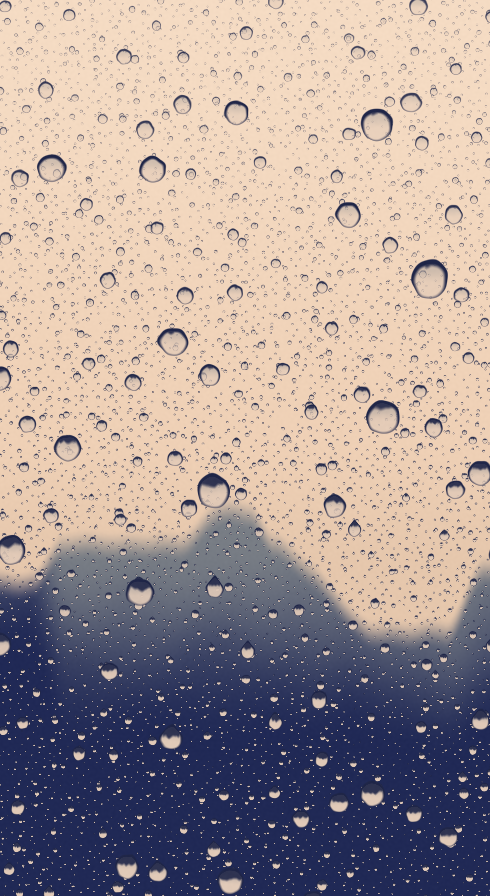
Write a Shadertoy shader that draws this texture.

```glsl
// Raindrops on a window: warm sky above a blurred navy skyline, each drop a tiny inverted view.
#define LAYERS 5
#define BIG_CELL 0.27
#define DENSITY 0.82
#define WOBBLE 0.16
#define SKY_TOP vec3(0.96, 0.86, 0.765)
#define SKY_LOW vec3(0.935, 0.815, 0.71)
#define HAZE vec3(0.47, 0.49, 0.52)
#define NAVY vec3(0.125, 0.16, 0.335)
#define INK vec3(0.12, 0.14, 0.25)
#define GLINT vec3(0.88, 0.79, 0.72)

vec3 hash3(vec2 p) {
    vec3 q = fract(p.xyx * vec3(0.1031, 0.1030, 0.0973));
    q += dot(q, q.yxz + 33.33);
    return fract((q.xxy + q.yzz) * q.zyx);
}

float gradientDot(vec2 cell, vec2 offset) {
    return dot(hash3(cell).xy * 2.0 - 1.0, offset);
}

float gradientNoise(vec2 p) {
    vec2 i = floor(p), f = fract(p);
    vec2 u = f * f * f * (f * (f * 6.0 - 15.0) + 10.0);
    vec2 e = vec2(1.0, 0.0);
    return mix(mix(gradientDot(i, f), gradientDot(i + e, f - e), u.x),
               mix(gradientDot(i + e.yx, f - e.yx), gradientDot(i + 1.0, f - 1.0), u.x), u.y);
}

// Soft plateau that rises from a to b and falls from c to d
float plateau(float x, float a, float b, float c, float d) {
    return smoothstep(a, b, x) * (1.0 - smoothstep(c, d, x));
}

float skylineHeight(float x) {
    float h = 0.535 + 0.105 * (1.0 - smoothstep(0.64, 0.76, x));
    h += 0.075 * plateau(x, 0.07, 0.13, 0.56, 0.67);
    h += 0.065 * plateau(x, 0.36, 0.45, 0.51, 0.56);
    h += 0.13 * smoothstep(0.91, 0.99, x);
    return h + 0.025 * gradientNoise(vec2(x * 14.0, 3.0));
}

vec3 backdrop(vec2 p) {
    vec3 sky = mix(SKY_LOW, SKY_TOP, smoothstep(0.8, 1.8, p.y));
    sky -= 0.035 * (1.0 - smoothstep(0.65, 0.95, p.y));

    // Haze thins to navy sooner at the left edge, later in the right-hand gap
    float shade = p.y - 0.16 * (1.0 - smoothstep(0.05, 0.14, p.x));
    shade += 0.05 * plateau(p.x, 0.7, 0.8, 0.9, 1.0);
    shade += 0.06 * gradientNoise(p * vec2(7.0, 5.0));
    vec3 city = mix(NAVY, HAZE, smoothstep(0.32, 0.73, shade));
    float below = skylineHeight(p.x) - p.y;
    return mix(sky, city, smoothstep(-0.035, 0.035, below));
}

// Paint one drop over the scene; q is the position in drop radii
vec3 paintDrop(vec3 scene, vec2 q, float edge, float seed, float height, float layer) {
    // Drops low on the glass may narrow to a point
    float tear = step(0.72, seed) * (1.0 - smoothstep(0.75, 1.0, height));
    float upper = max(q.y, 0.0);
    q.x *= 1.0 + 0.7 * tear * upper * upper;
    q.y -= 0.22 * tear * upper;
    q += WOBBLE * gradientNoise(q * 1.2 + seed * 47.0);

    float d = length(q);
    float body = 1.0 - smoothstep(1.0 - edge, 1.0 + edge, d);
    float skyward = smoothstep(0.3, 1.5, height);

    // Inverted skyline fills the top, a curved rim surrounds the rest
    float horizon = mix(0.06, 0.72, skyward) + 0.35 * gradientNoise(vec2(q.x * 2.6, seed * 31.0));
    float blur = 0.12 + 0.5 * min(edge, 1.0);
    float dark = smoothstep(horizon - blur, horizon + blur, q.y - 0.2 * q.x * q.x);
    float rimStart = 0.83 - 0.14 * q.y;
    float rim = smoothstep(rimStart - 0.12, rimStart + 0.12, d);
    vec3 lens = mix(GLINT, HAZE, 0.45 * smoothstep(-0.35, 0.65, q.y));
    lens = mix(lens, scene, 0.45 * skyward);
    float ink = max(0.9 * dark, rim);
    vec3 drop = mix(lens, mix(INK, NAVY, 0.35), ink);

    // Fine drops fade toward the bright top
    float strength = 1.0 - 0.13 * layer * smoothstep(0.9, 1.8, height);
    return mix(scene, drop, body * strength);
}

vec3 scatterDrops(vec3 scene, vec2 p, float pixel) {
    for (int i = LAYERS - 1; i >= 0; i--) {
        float layer = float(i);
        float size = BIG_CELL * exp2(-layer);
        float angle = 0.35 + layer * 0.9;
        mat2 turn = mat2(cos(angle), sin(angle), -sin(angle), cos(angle));
        vec2 grid = turn * p / size + 20.0 + layer * 37.0;
        vec2 cell = floor(grid);
        vec3 place = hash3(cell);
        vec3 trait = hash3(cell + 91.7);

        // Keep each drop inside its own cell
        float radius = mix(0.085, 0.148, trait.x * trait.x);
        float margin = min(0.45, 1.4 * radius + pixel / size);
        vec2 center = mix(vec2(margin), vec2(1.0 - margin), place.xy);
        vec2 q = (fract(grid) - center) * turn / radius;
        q.x *= mix(0.9, 1.1, trait.y);
        float edge = 0.8 * pixel / (radius * size);
        if (place.z < DENSITY)
            scene = paintDrop(scene, q, edge, trait.z, p.y, layer);
    }
    return scene;
}

void mainImage(out vec4 fragColor, in vec2 fragCoord) {
    // Canvas width is one unit
    vec2 p = fragCoord / iResolution.x;
    vec3 color = scatterDrops(backdrop(p), p, 1.0 / iResolution.x);
    color += 0.012 * gradientNoise(p * 140.0);
    fragColor = vec4(clamp(color, 0.0, 1.0), 1.0);
}
```
